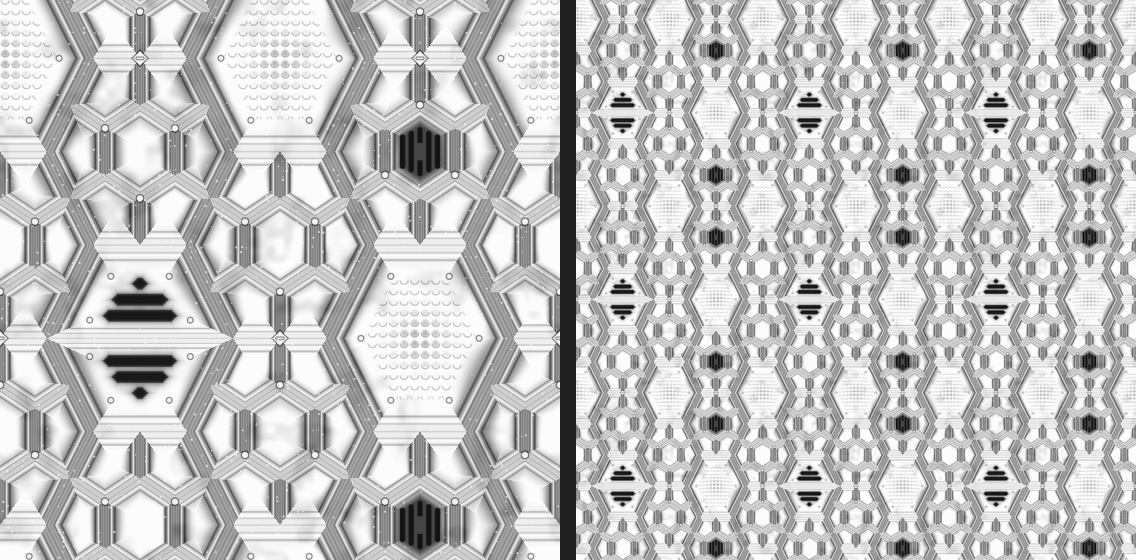
Left, the tile; right, the same tile 3 across and 3 down.
Write a Shadertoy shader that draws this texture map.

```glsl
const float SIDE = 768.0;              // design units along one canvas side
const vec2 CELL = vec2(384.0, 256.0);  // spacing of each of the two hexagon lattices

float hash(vec2 p) {
    vec3 q = fract(p.xyx * vec3(0.1031, 0.1030, 0.0973));
    q += dot(q, q.yzx + 33.33);
    return fract((q.x + q.y) * q.z);
}

// Value noise that wraps after `period` lattice steps
float noise(vec2 uv, float period) {
    vec2 p = uv * period, i = floor(p), f = fract(p);
    f = f * f * (3.0 - 2.0 * f);
    vec2 a = mod(i, period), b = mod(i + 1.0, period);
    return mix(mix(hash(a), hash(vec2(b.x, a.y)), f.x),
               mix(hash(vec2(a.x, b.y)), hash(b), f.x), f.y);
}

float fill(float d, float px) { return 1.0 - smoothstep(-px, px, d); }

float line(float d, float halfWidth, float px) {
    return 1.0 - smoothstep(max(halfWidth - px, 0.0), halfWidth + px, abs(d));
}

// Bar with pointed ends
float pointedBar(vec2 p, float halfLength, float halfHeight) {
    p = abs(p);
    return max(p.y - halfHeight, (p.x + p.y - halfLength) * 0.707);
}

vec2 cellCentre(vec2 p) {
    vec2 g = p / CELL;
    vec2 a = vec2(round(g.x), floor(g.y) + 0.5) * CELL;
    vec2 b = vec2(floor(g.x) + 0.5, round(g.y)) * CELL;
    vec2 squash = vec2(1.1547, 1.0);
    return length((p - a) * squash) < length((p - b) * squash) ? a : b;
}

// A wall is (distance, darkness); r is the position folded into one quadrant
vec2 nearest(vec2 a, vec2 b) { return a.x < b.x ? a : b; }

vec2 outerWalls(vec2 r) {
    return nearest(vec2(128.0 - r.y, 0.1),
                   vec2(114.49 - dot(r, normalize(vec2(2.0, 1.0))), 0.85));
}

vec2 groupWalls(vec2 r) {
    float slope = dot(r, normalize(vec2(2.0, 3.0))) - 53.25;
    float spoke = dot(r, normalize(vec2(2.0, -3.0)));
    vec2 hexSide = vec2(abs(r.x - 48.0), 1.0);
    vec2 hexSlope = vec2(abs(slope), 0.4);
    if (slope < 0.0 && r.x < 48.0) return nearest(hexSide, hexSlope);
    vec2 w = nearest(outerWalls(r) * vec2(0.75, 1.0), vec2(abs(spoke), 0.4));
    return spoke < 0.0 ? nearest(w, nearest(hexSlope, vec2(r.x, 1.0))) : nearest(w, hexSide);
}

// Channel floor, bevel lines and the soft shadow falling on the panel
float wallShade(vec2 wall, float fade, float px) {
    float t = wall.x, dark = wall.y;
    float spread = (t - 12.0) / (t < 12.0 ? 2.5 : fade);
    float v = 1.0 - mix(0.02, 0.4, dark) * (1.0 - smoothstep(6.0, 9.0, t));
    v -= 0.52 * dark * exp(-spread * spread);
    v -= (0.14 + 0.12 * dark) * line(t - 7.0, 0.8, px);
    v -= 0.22 * line(t - 13.5, 0.9, px);
    v -= 0.1 * dark * line(t - 3.5, 0.6, px);
    return v - 0.12 * line(t, 0.6, px);
}

float addStud(float v, float d, float radius, float px) {
    v = mix(v, 0.95, fill(d - radius, px));
    return v - 0.42 * line(d - radius, 0.8, px);
}

// Rows of small raised scallops, darker towards the middle
float addTread(float v, vec2 s, float inset, float px) {
    vec2 f = fract(s / 14.5) - 0.5;
    float arc = line((length(f) - 0.38) * 14.5, 0.8, px) * smoothstep(0.1, -0.1, f.y);
    float blot = exp(-dot(s, s) / 1400.0) * smoothstep(0.5, 0.1, length(f));
    return v - (0.22 * arc + 0.3 * blot) * smoothstep(42.0, 48.0, inset);
}

float addVents(float v, vec2 s, float px) {
    for (int i = 0; i < 3; i++) {
        float k = float(i);
        float d = pointedBar(vec2(s.x, abs(s.y) - 31.0 - 22.0 * k), 51.0 - 4.0 * k - 8.0 * k * k, 8.0);
        v *= 1.0 - 0.45 * exp(-max(d, 0.0) / 4.0);
        v = mix(v, 0.1 + 0.12 * smoothstep(-4.0, 0.0, d), fill(d, px));
    }
    return v;
}

float addGrille(float v, vec2 s, float inset, float px) {
    v = mix(v, 0.27, smoothstep(9.0, 25.0, inset));
    for (int i = -2; i <= 2; i++) {
        float reach = 30.0 - 5.0 * abs(float(i));
        vec2 q = vec2(s.x - 12.0 * float(i), max(abs(s.y) - reach, 0.0));
        float d = length(q) - 3.6;
        if (i == 0) d = max(d, 12.0 - abs(s.y));
        v = mix(v, 0.08, fill(d, px));
    }
    return v;
}

void mainImage(out vec4 fragColor, in vec2 fragCoord) {
    vec2 uv = fragCoord / iResolution.xy;
    float px = 0.75 * SIDE / iResolution.y;
    vec2 p = uv * SIDE - vec2(0.0, 48.0);
    vec2 c = cellCentre(p), s = p - c, r = abs(s);
    float column = mod(round(c.x / 192.0), 4.0);
    float plateY = mod(column, 2.0) > 0.5 ? 256.0 : 640.0;
    float row = mod(round((c.y - plateY) / 256.0), 3.0);   // 0 plate, 1 above it, 2 below it
    bool plate = row < 0.5, vented = column == 1.0;

    // Walls and panels
    vec2 wall = plate ? outerWalls(r) * vec2(0.65, 1.0) : groupWalls(r);
    if (plate && vented) wall = nearest(wall, vec2(r.y, 0.1));
    float v = wallShade(wall, mix(3.0, 12.0, noise(uv, 14.0)), px);
    v -= 0.13 * smoothstep(0.58, 0.9, noise(uv, 22.0)) * noise(uv, 60.0);

    // Fittings
    if (plate) {
        float stud = length(r - vec2(40.0, 85.0));
        stud = min(stud, length(r - (vented ? vec2(69.0, 25.0) : vec2(81.0, 0.0))));
        v = vented ? addVents(v, s, px) : addTread(v, s, outerWalls(r).x, px);
        v = addStud(v, stud, 4.0, px);
    } else {
        if (column == 3.0 && r.x < 48.0 && dot(r, vec2(2.0, 3.0)) < 192.0) v = addGrille(v, s, wall.x, px);
        float side = row < 1.5 ? 1.0 : -1.0;
        float turn = vented ? -1.0 : side;
        float stud = min(length(s - vec2(0.0, 64.0 * turn)),
                         length(vec2(r.x, s.y * turn) - vec2(48.0, -32.0)));
        v = addStud(v, stud, 5.0, px);
        vec2 joint = s - vec2(0.0, 128.0 * side);
        v = addStud(v, pointedBar(joint, 11.0, 11.0), 0.0, px);
        v -= 0.4 * line(pointedBar(joint, 6.0, 1.8), 0.6, px);
    }

    // Pale chips along the channels
    vec2 grid = uv * 110.0, id = mod(floor(grid), 110.0);
    vec2 chip = 0.3 + 0.4 * vec2(hash(id + 7.0), hash(id + 31.0));
    float size = mix(0.08, 0.24, hash(id + 53.0));
    float speck = fill(length(fract(grid) - chip) - size, 0.1) * step(0.86, hash(id));
    v = mix(v, 0.97, 0.65 * speck * (1.0 - smoothstep(14.0, 22.0, wall.x)));

    fragColor = vec4(vec3(clamp(v, 0.0, 0.99)), 1.0);
}
```
